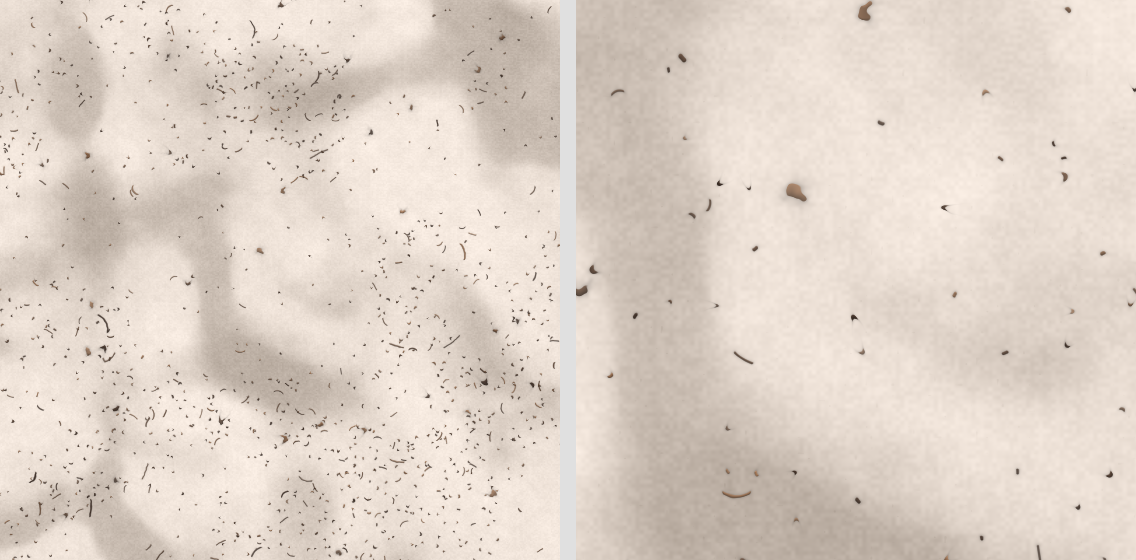
Left: the whole. Right: its middle third, enlarged.
Reproduce this texture procedurally as a Shadertoy shader.

```glsl
// Pale dry beach sand: soft wind-blown hollows, fine grain and scattered litter.
// Hollows come from the slope of warped noise under slanting light; the litter is
// bent capsules (specks, needles, twigs, pebbles) scattered over jittered grids.

#define DUNE_SCALE 4.6
#define DUNE_WARP 0.07
#define LIGHT_STEP vec2(0.028, 0.043)
#define GRAIN_SCALE 400.0
#define GRAIN_CONTRAST 0.15
#define SAND_LIT vec3(0.965, 0.918, 0.878)
#define SAND_SHADE vec3(0.735, 0.685, 0.640)
#define LITTER_DARK vec3(0.22, 0.165, 0.135)
#define LITTER_TAN vec3(0.60, 0.44, 0.32)
#define CLUSTER_SCALE 7.0

float hash(vec2 p) {
    return fract(sin(dot(p, vec2(127.1, 311.7))) * 43758.5453);
}

vec2 hash2(vec2 p) {
    return vec2(hash(p), hash(p + 37.3));
}

float noise(vec2 p) {
    vec2 i = floor(p), f = fract(p);
    f = f * f * (3.0 - 2.0 * f);
    return mix(mix(hash(i), hash(i + vec2(1, 0)), f.x),
               mix(hash(i + vec2(0, 1)), hash(i + vec2(1, 1)), f.x), f.y);
}

// Height of the sand, with the noise grid turned away from the axes
float duneHeight(vec2 p) {
    vec2 warp = vec2(noise(p * 5.0 + 3.7), noise(p * 5.0 + 41.2)) - 0.5;
    p = mat2(0.83, 0.56, -0.56, 0.83) * (p + 2.0 * DUNE_WARP * warp) * DUNE_SCALE;
    return noise(p) + 0.34 * noise(p * 2.1 + 9.4) + 0.09 * noise(p * 5.3 + 23.0);
}

// Shadow amount: hollows have soft borders in places and crisp ones elsewhere
float duneShadow(vec2 p) {
    float slope = duneHeight(p + LIGHT_STEP) - duneHeight(p - LIGHT_STEP);
    float crisp = smoothstep(0.45, 0.8, noise(p * 6.0 + 71.0));
    float soft = smoothstep(-0.25, 0.52, slope);
    float hard = 0.12 + 0.62 * smoothstep(0.02, 0.20, slope);
    return mix(soft, hard, 0.65 * crisp);
}

// Fine grain from two sizes of particle plus rare dark grains
float sandGrain(vec2 p) {
    float fine = noise(p * GRAIN_SCALE) - 0.5;
    float coarse = noise(p * GRAIN_SCALE * 0.47 + 17.0) - 0.5;
    float darkGrain = smoothstep(0.90, 1.0, noise(p * GRAIN_SCALE * 0.8 + 53.0));
    return fine + 0.45 * coarse - 0.7 * darkGrain;
}

// One layer of litter painted over the sand; clumping 0 = even, 1 = only in clusters
vec3 addLitter(vec3 col, vec2 p, float cells, float halfLength, float radius,
               float chance, float clumping, float seed) {
    float px = 0.8 / iResolution.y;
    vec2 home = floor(p * cells);
    vec2 rough = (vec2(noise(p * 230.0), noise(p * 230.0 + 31.0)) - 0.5) * radius;
    for (int y = -1; y <= 1; y++)
    for (int x = -1; x <= 1; x++) {
        vec2 id = home + vec2(x, y);
        vec2 key = id + seed;
        vec2 centre = (id + hash2(key)) / cells;
        float cluster = smoothstep(0.48, 0.85, noise(centre * CLUSTER_SCALE + 5.0));
        if (hash(key + 11.7) > chance * mix(1.0, 4.0 * cluster, clumping)) continue;

        // Local frame of the piece, with a slight bend along its length
        vec2 size = hash2(key + 5.1);
        float angle = 6.2832 * hash(key + 23.9);
        float c = cos(angle), s = sin(angle);
        vec2 q = mat2(c, -s, s, c) * (p - centre + rough);
        float len = halfLength * mix(0.3, 1.0, size.x);
        float rad = radius * mix(0.65, 1.2, size.y);
        q.y += (hash(key + 61.0) - 0.5) * 0.7 * q.x * q.x / len;
        q.x -= clamp(q.x, -len, len);
        float d = length(q) - rad;

        // Contact shadow, then the piece itself with a paler upper side
        float tone = hash(key + 83.0);
        vec3 body = mix(LITTER_DARK, LITTER_TAN, tone * tone);
        body *= 1.0 + 0.35 * clamp((q.x * s + q.y * c) / rad, -1.0, 1.0);
        col *= 1.0 - 0.2 * exp(-max(d, 0.0) / (0.7 * radius));
        float cover = 1.0 - smoothstep(-px, px, d);
        col = mix(col, body, cover * mix(0.65, 1.0, hash(key + 97.0)));
    }
    return col;
}

void mainImage(out vec4 fragColor, in vec2 fragCoord) {
    vec2 p = fragCoord / iResolution.y;

    // Sand lit by slope, with faint mottling and grain that is stronger in shade
    float shadow = duneShadow(p);
    float mottling = 0.10 * (noise(p * 38.0) - 0.5) + 0.08 * (noise(p * 90.0) - 0.5);
    float grain = GRAIN_CONTRAST * sandGrain(p) * (1.0 + 0.5 * shadow);
    vec3 col = mix(SAND_LIT, SAND_SHADE, shadow - mottling - grain);

    // Litter, from small specks up to pebbles
    col = addLitter(col, p, 40.0, 0.0012, 0.0010, 0.24, 0.3, 2.0);
    col = addLitter(col, p, 75.0, 0.0020, 0.0012, 0.06, 1.0, 131.0);
    col = addLitter(col, p, 24.0, 0.0085, 0.0009, 0.22, 0.6, 257.0);
    col = addLitter(col, p, 10.0, 0.0180, 0.0012, 0.16, 0.5, 389.0);
    col = addLitter(col, p, 11.0, 0.0030, 0.0034, 0.16, 0.3, 521.0);

    fragColor = vec4(clamp(col, 0.0, 1.0), 1.0);
}
```
